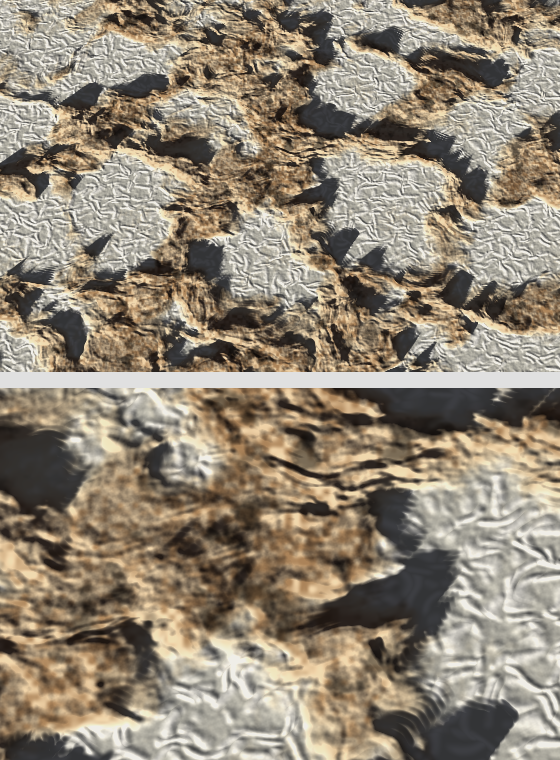
Top: the whole. Bottom: its middle third, enlarged.
A Shadertoy shader for this texture:

```glsl
vec2 hash2(vec2 p) {
    vec3 q = fract(p.xyx * vec3(0.1031, 0.1030, 0.0973));
    q += dot(q, q.yzx + 33.33);
    return fract((q.xx + q.yz) * q.zy);
}

float noise(vec2 p) {
    vec2 i = floor(p), f = fract(p);
    f = f * f * (3.0 - 2.0 * f);
    return mix(mix(hash2(i).x, hash2(i + vec2(1, 0)).x, f.x),
               mix(hash2(i + vec2(0, 1)).x, hash2(i + vec2(1, 1)).x, f.x), f.y);
}

float fbm(vec2 p) {
    float sum = 0.0, amp = 0.5;
    for (int i = 0; i < 4; i++) {
        sum += amp * noise(p);
        p = mat2(1.6, 1.2, -1.2, 1.6) * p + 7.3;
        amp *= 0.5;
    }
    return sum;
}

// Gap between the two nearest cell centres: zero along the cell borders
float cellEdge(vec2 p) {
    vec2 cell = floor(p);
    float near = 9.0, next = 9.0;
    for (int y = -1; y <= 1; y++)
    for (int x = -1; x <= 1; x++) {
        vec2 id = cell + vec2(x, y);
        float d = length(id + hash2(id + 40.0) - p);
        next = min(next, max(near, d));
        near = min(near, d);
    }
    return next - near;
}

// Crust: x = coverage, y = height
vec2 crust(vec2 p) {
    vec2 q = p * vec2(1.0, 1.3);
    q += 0.2 * (vec2(fbm(q * 5.0), fbm(q * 5.0 + 19.0)) - 0.47);
    float edge = cellEdge(q * 2.5 + 3.0) + 0.55 * (noise(q * 4.0 + 5.0) - 0.5);
    edge += 0.75 * (fbm(q * 15.0) - 0.47);
    float cover = 1.0 - smoothstep(-0.1, 0.37, edge);
    float lumps = smoothstep(0.22, 0.72, fbm(q * 14.0 + 31.0));
    return vec2(cover, 0.062 * cover * (0.4 + 0.75 * lumps));
}

// Short salt rods lying at random angles
float saltRods(vec2 p) {
    p = p * vec2(1.0, 1.25) * 44.0;
    p += 1.1 * vec2(noise(p * 0.7), noise(p * 0.7 + 8.0));
    vec2 cell = floor(p);
    float top = 0.0;
    for (int y = -1; y <= 1; y++)
    for (int x = -1; x <= 1; x++) {
        vec2 id = cell + vec2(x, y), rnd = hash2(id);
        float angle = -0.6 + 3.0 * (rnd.x - 0.5);
        vec2 dir = vec2(cos(angle), sin(angle));
        vec2 d = p - id - hash2(id + 71.0);
        d -= dir * clamp(dot(d, dir), -0.75 * rnd.y, 0.75 * rnd.y);
        top = max(top, (1.0 - smoothstep(0.0, 0.42, length(d))) * (0.5 + 0.5 * rnd.y));
    }
    return top;
}

// Crust height with its grains and the rods of the flats
float surface(vec2 p, float rods) {
    vec2 c = crust(p);
    float grain = 0.011 * fbm(p * 70.0) + 0.003 * noise(p * 190.0);
    return c.y + grain * (0.6 + 0.4 * c.x) + 0.0065 * rods * (1.0 - c.x);
}

void mainImage(out vec4 fragColor, in vec2 fragCoord) {
    vec2 p = fragCoord / iResolution.y;
    p = (p - vec2(0.75, 0.0)) * (1.0 + 0.22 * p.y) + vec2(0.75, 0.0);
    vec2 toSun = normalize(vec2(-0.65, -0.75));
    vec2 c = crust(p);
    float rods = saltRods(p);

    // Slope towards the low sun
    vec2 ahead = p + toSun * 0.005;
    float slope = (surface(p, rods) - surface(ahead, saltRods(ahead))) / 0.005;
    float lit = clamp(0.61 + 0.36 * slope, 0.0, 1.0);

    // Cast shadow
    float block = 0.0;
    for (int i = 1; i <= 14; i++) {
        float t = 0.008 * float(i);
        block = max(block, crust(p + toSun * t).y - c.y - 0.42 * t);
    }
    lit *= 1.0 - smoothstep(0.003, 0.016, block);

    // Salt flats, dusty margins and brown crust
    float speck = noise(p * 130.0);
    float patches = fbm(p * 9.0 + 50.0);
    vec3 salt = mix(vec3(0.77, 0.77, 0.73), vec3(0.93, 0.93, 0.91), rods);
    vec3 dust = vec3(0.79, 0.75, 0.65);
    vec3 brown = mix(vec3(0.56, 0.45, 0.32), vec3(0.80, 0.74, 0.62),
                     smoothstep(0.3, 0.9, 0.6 * speck + 0.8 * patches));
    float stain = c.x + 0.6 * (patches - 0.47) + 0.2 * (speck - 0.5);
    vec3 albedo = mix(salt, dust, smoothstep(0.02, 0.4, stain));
    albedo = mix(albedo, brown, smoothstep(0.25, 0.75, stain));

    // Warm sun and blue sky, with dark pits in the crust
    vec3 sky = mix(vec3(0.26, 0.265, 0.29), vec3(0.20, 0.175, 0.185), c.x);
    vec3 col = albedo * (sky + vec3(1.0, 0.97, 0.91) * lit);
    float pit = 1.0 - smoothstep(0.22, 0.42, fbm(p * 32.0 + 12.0));
    col *= 1.0 - 0.5 * pit * c.x;
    fragColor = vec4(min(col, vec3(0.94, 0.935, 0.91)), 1.0);
}
```
